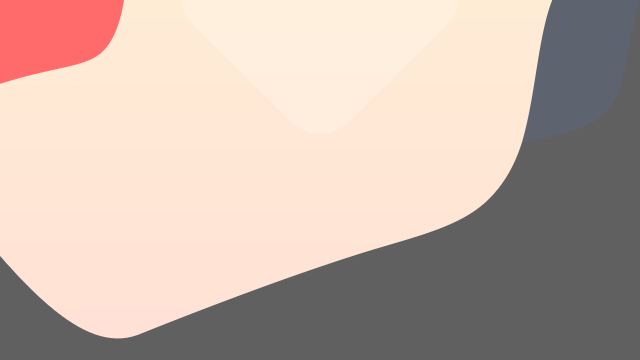
A Shadertoy shader for this background:

```glsl
#define UNITS 432.0            // design units along the canvas height
#define CURVE_STEPS 24
#define GREY vec3(0.376)
#define SLATE vec3(0.365, 0.392, 0.440)
#define CORAL vec3(1.0, 0.420, 0.420)
#define CREAM_TOP vec3(1.0, 0.926, 0.835)
#define CREAM_LOW vec3(1.0, 0.882, 0.835)
#define DIAMOND_CENTER vec2(384.0, -8.0)
#define DIAMOND_HALF 82.0
#define DIAMOND_ROUND 52.0
#define DIAMOND_GLOW 0.22

// Running state of an outline: x = nearest distance, y = inside/outside sign
const vec2 EMPTY = vec2(1e4, 1.0);

vec2 bezier(vec2 a, vec2 b, vec2 c, vec2 d, float t) {
    float s = 1.0 - t;
    return s * s * s * a + 3.0 * s * s * t * b + 3.0 * s * t * t * c + t * t * t * d;
}

// Adds one cubic curve; the sign flips at each crossing to the right of p
vec2 addCurve(vec2 state, vec2 p, vec2 a, vec2 b, vec2 c, vec2 d) {
    vec2 start = a;
    for (int i = 1; i <= CURVE_STEPS; i++) {
        vec2 end = bezier(a, b, c, d, float(i) / float(CURVE_STEPS));
        vec2 along = end - start;
        vec2 toP = p - start;
        float h = clamp(dot(toP, along) / dot(along, along), 0.0, 1.0);
        state.x = min(state.x, length(toP - along * h));
        if ((start.y > p.y) != (end.y > p.y)) {
            float crossX = start.x + along.x * toP.y / along.y;
            if (crossX > p.x) state.y = -state.y;
        }
        start = end;
    }
    return state;
}

float creamBlob(vec2 p) {
    vec2 s = EMPTY;
    s = addCurve(s, p, vec2(-1, 306), vec2(62, 378), vec2(115, 420), vec2(165, 402));
    s = addCurve(s, p, vec2(165, 402), vec2(250, 368), vec2(345, 332), vec2(430, 305));
    s = addCurve(s, p, vec2(430, 305), vec2(490, 286), vec2(545, 275), vec2(580, 245));
    s = addCurve(s, p, vec2(580, 245), vec2(603, 225), vec2(617, 200), vec2(626, 172));
    s = addCurve(s, p, vec2(626, 172), vec2(643, 115), vec2(645, 45), vec2(663, -1));
    return s.x * s.y;
}

float coralBlob(vec2 p) {
    vec2 s = EMPTY;
    s = addCurve(s, p, vec2(-1, 101), vec2(70, 78), vec2(105, 82), vec2(126, 59));
    s = addCurve(s, p, vec2(126, 59), vec2(140, 43), vec2(146, 18), vec2(149, -1));
    return s.x * s.y;
}

float slateBlob(vec2 p) {
    vec2 s = EMPTY;
    s = addCurve(s, p, vec2(610, 175), vec2(660, 161), vec2(705, 162), vec2(733, 128));
    s = addCurve(s, p, vec2(733, 128), vec2(750, 105), vec2(755, 40), vec2(768, -1));
    return s.x * s.y;
}

// Rounded square standing on its corner
float diamond(vec2 p) {
    p -= DIAMOND_CENTER;
    vec2 q = abs(vec2(p.x + p.y, p.y - p.x) * sqrt(0.5)) - DIAMOND_HALF;
    return length(max(q, 0.0)) + min(max(q.x, q.y), 0.0) - DIAMOND_ROUND;
}

float cover(float dist, float pixel) {
    return clamp(0.5 - dist / pixel, 0.0, 1.0);
}

void mainImage(out vec4 fragColor, in vec2 fragCoord) {
    // Design space, measured downward from the top left corner
    float pixel = UNITS / iResolution.y;
    vec2 p = vec2(fragCoord.x, iResolution.y - fragCoord.y) * pixel;

    // Cream gradient with the pale diamond on it
    vec3 cream = mix(CREAM_TOP, CREAM_LOW, p.y / UNITS);
    cream = mix(cream, vec3(1.0), DIAMOND_GLOW * cover(diamond(p), pixel));

    // Layers from back to front
    vec3 color = mix(GREY, SLATE, cover(slateBlob(p), pixel));
    color = mix(color, cream, cover(creamBlob(p), pixel));
    color = mix(color, CORAL, cover(coralBlob(p), pixel));
    fragColor = vec4(color, 1.0);
}
```
